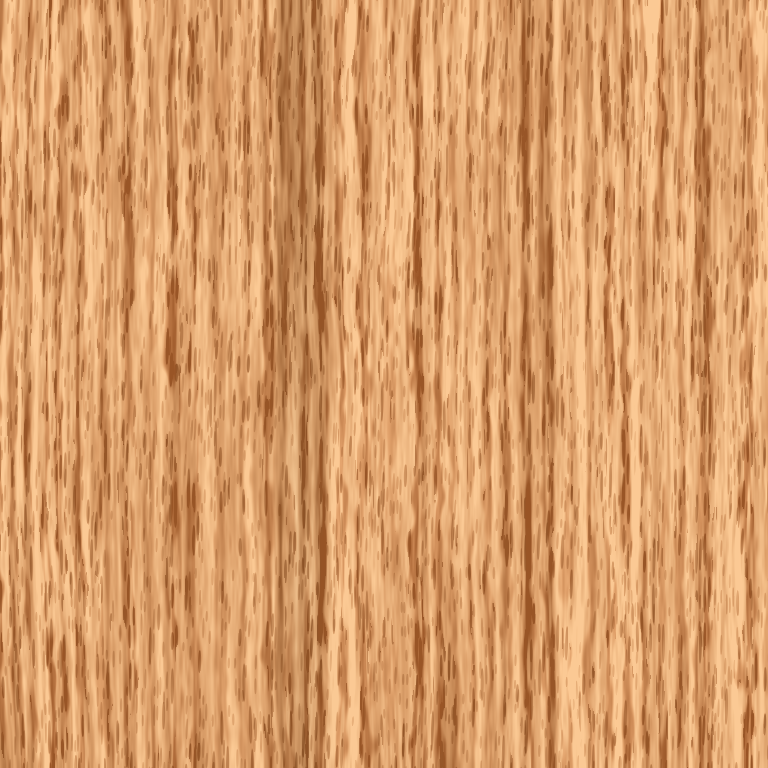
Write a Shadertoy shader that draws this texture.

```glsl
// Straight-grained oak veneer: ragged vertical growth rings, pores and fine fibres.
#define RING_COUNT 37.0
#define RING_DEPTH 0.60
#define PORE_DEPTH 0.40
#define FIBRE_DEPTH 0.32
#define WANDER 0.010
#define BASE_TONE 0.85
#define DARK_WOOD vec3(0.58, 0.34, 0.16)
#define MID_WOOD vec3(0.865, 0.63, 0.42)
#define LIGHT_WOOD vec3(0.985, 0.79, 0.58)

float hash(vec2 p) {
    vec3 q = fract(p.xyx * vec3(0.1031, 0.1030, 0.0973));
    q += dot(q, q.yzx + 33.33);
    return fract((q.x + q.y) * q.z);
}

float noise(vec2 p) {
    vec2 i = floor(p), f = fract(p);
    f = f * f * (3.0 - 2.0 * f);
    return mix(mix(hash(i), hash(i + vec2(1, 0)), f.x),
               mix(hash(i + vec2(0, 1)), hash(i + vec2(1, 1)), f.x), f.y);
}

// Noise centred on zero
float ripple(vec2 p) { return noise(p) - 0.5; }

// Soft vertical stripe
float band(float x, float centre, float width) {
    float d = (x - centre) / width;
    return exp(-d * d);
}

// Tapered dashes scattered in staggered columns
float pores(vec2 p, vec2 cells, float density, float seed) {
    vec2 q = p * cells;
    q.y += 17.0 * hash(vec2(floor(q.x), seed));
    vec2 id = floor(q) + seed * 31.0, f = fract(q) - 0.5;
    float halfLength = mix(0.2, 0.5, hash(id + 7.0));
    float taper = max(0.0, 1.0 - pow(f.y / halfLength, 2.0));
    float halfWidth = 0.34 * sqrt(taper);
    float offset = 0.25 * (hash(id + 19.0) - 0.5) + 0.2 * f.y;
    float pixel = cells.x / iResolution.x;
    float edge = clamp((halfWidth - abs(f.x - offset)) / pixel + 0.5, 0.0, 1.0);
    return step(hash(id), density) * edge * smoothstep(0.0, 0.3, taper);
}

// Early-wood rings, broken up along their length
float rings(vec2 p) {
    float u = p.x * RING_COUNT + 2.0 * noise(vec2(p.x * 9.0, 3.0));
    float id = floor(u);
    float ragged = 0.35 * ripple(p * vec2(160, 34)) + 0.2 * ripple(p * vec2(60, 9));
    float d = fract(u) - 0.5 + 0.2 * (hash(vec2(id, 5.0)) - 0.5) + ragged;
    float strength = mix(0.35, 1.0, hash(vec2(id, 11.0)));
    strength *= 0.6 + 0.7 * noise(vec2(id * 7.3, p.y * 5.0));
    return strength * smoothstep(0.36, 0.08, abs(d));
}

// Broad heartwood and sapwood stripes
float stripes(float x, float streak) {
    float soft = -0.20 * band(x, 0.390, 0.034) + 0.17 * band(x, 0.447, 0.014)
               - 0.13 * band(x, 0.695, 0.028) + 0.07 * band(x, 0.780, 0.050)
               - 0.07 * band(x, 0.230, 0.030) - 0.05 * band(x, 0.540, 0.070);
    float dark = 0.50 * band(x, 0.363, 0.006) + 0.32 * band(x, 0.417, 0.007)
               + 0.40 * band(x, 0.716, 0.005) + 0.22 * band(x, 0.684, 0.005);
    return soft - dark * streak;
}

vec3 woodColour(float tone) {
    vec3 lower = mix(DARK_WOOD, MID_WOOD, clamp(tone / 0.68, 0.0, 1.0));
    return mix(lower, LIGHT_WOOD, clamp((tone - 0.68) / 0.32, 0.0, 1.0));
}

void mainImage(out vec4 fragColor, in vec2 fragCoord) {
    vec2 uv = fragCoord / iResolution.xy;

    // Gentle sideways wander of the grain
    vec2 p = uv;
    p.x += WANDER * ripple(uv * vec2(5, 2.5)) + 0.4 * WANDER * ripple(uv * vec2(24, 8));

    // Growth rings filled with long streaks
    float ring = rings(p);
    float streak = smoothstep(0.2, 0.65, noise(p * vec2(210, 15)));
    float tone = BASE_TONE + stripes(p.x, 0.35 + 0.65 * streak);
    tone += 0.16 * ripple(vec2(p.x * 14.0, p.y * 1.3));
    tone -= RING_DEPTH * ring * (0.2 + 0.8 * streak);

    // Fibres from coarse to fine
    float fibre = ripple(p * vec2(105, 3)) + ripple(p * vec2(235, 8));
    fibre += 0.6 * ripple(p * vec2(400, 45));
    tone += FIBRE_DEPTH * fibre;

    // Long pores gather in the rings, short ones lie everywhere
    float pore = pores(p, vec2(175, 17), 0.08 + 0.6 * ring, 1.0);
    pore += 0.6 * pores(p, vec2(240, 32), 0.28, 2.0);
    tone -= PORE_DEPTH * pore;

    // Keep some warmth in the ring streaks and grey in the dark heartwood
    vec3 colour = woodColour(tone);
    colour += vec3(0.02, -0.008, -0.012) * ring * streak;
    colour -= vec3(0.03, 0.012, 0.005) * band(p.x, 0.39, 0.03);
    fragColor = vec4(colour, 1.0);
}
```
